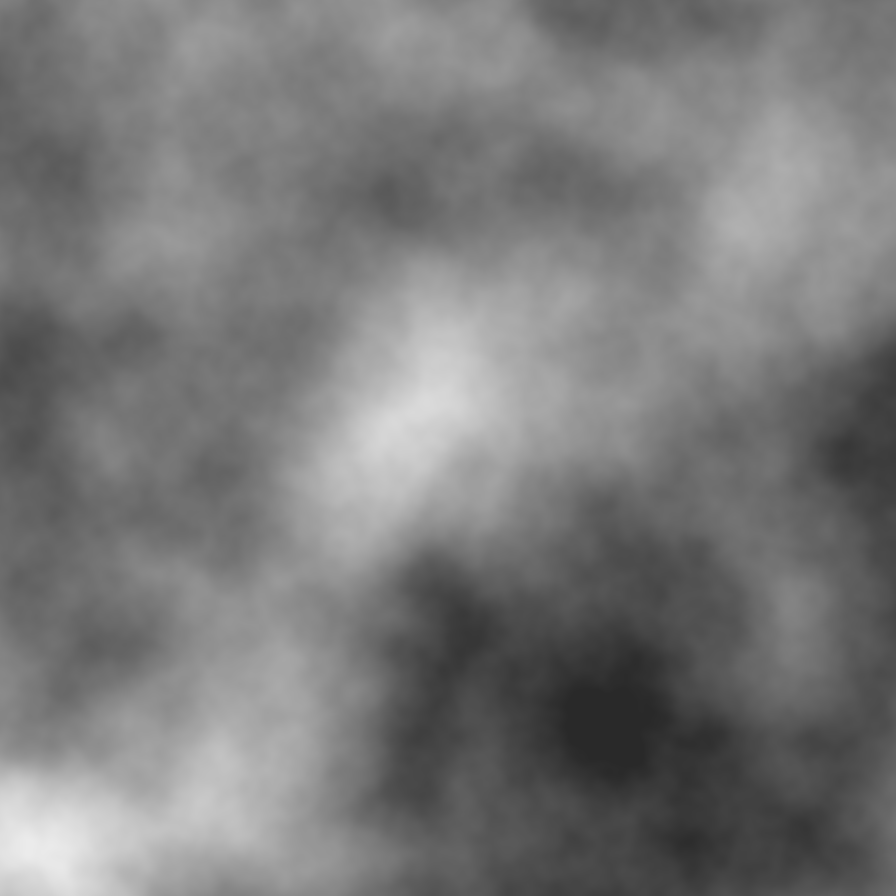
Give the GLSL for this texture, as a WebGL 2 fragment shader.

```glsl
#version 300 es
precision highp float;
// Soft grey smoke: broad light and dark masses broken up by fractal gradient noise.

uniform vec2 u_resolution;
out vec4 fragColor;

const float TAU = 6.28319;
const float BASE_GREY = 0.495;
const float BILLOW_SCALE = 4.0;
const float BILLOW_CONTRAST = 0.24;

// Unit gradient at a lattice cell
vec2 cellGradient(vec2 cell) {
    vec3 h = fract(cell.xyx * 0.1031);
    h += dot(h, h.yzx + 33.33);
    float angle = TAU * fract((h.x + h.y) * h.z);
    return vec2(cos(angle), sin(angle));
}

float gradientNoise(vec2 p) {
    vec2 cell = floor(p);
    vec2 f = p - cell;
    vec2 w = f * f * f * (f * (f * 6.0 - 15.0) + 10.0);
    vec2 right = vec2(1.0, 0.0);
    vec2 up = vec2(0.0, 1.0);
    float a = dot(cellGradient(cell), f);
    float b = dot(cellGradient(cell + right), f - right);
    float c = dot(cellGradient(cell + up), f - up);
    float d = dot(cellGradient(cell + 1.0), f - 1.0);
    return mix(mix(a, b, w.x), mix(c, d, w.x), w.y);
}

// Octaves are turned against each other to hide the lattice
float fractalNoise(vec2 p, int octaves) {
    mat2 turn = mat2(0.8, 0.6, -0.6, 0.8);
    float sum = 0.0;
    float amplitude = 1.0;
    for (int i = 0; i < octaves; i++) {
        sum += amplitude * gradientNoise(p);
        p = turn * p * 2.0 + 17.3;
        amplitude *= 0.5;
    }
    return sum;
}

// Elliptical mass, 1 at the centre and fading outwards
float softMass(vec2 p, vec2 centre, vec2 radius) {
    vec2 q = (p - centre) / radius;
    float d = dot(q, q);
    return exp(-d * sqrt(d));
}

// Streak around a line segment
float softStreak(vec2 p, vec2 from, vec2 to, float width) {
    vec2 along = to - from;
    float t = clamp(dot(p - from, along) / dot(along, along), 0.0, 1.0);
    float d = length(p - from - along * t) / width;
    return exp(-d * d);
}

// Large-scale light and shade
float broadTone(vec2 p) {
    float tone = BASE_GREY;
    tone -= 0.27 * softMass(p, vec2(0.70, 0.15), vec2(0.26, 0.24));
    tone -= 0.22 * softMass(p, vec2(1.01, 0.42), vec2(0.13, 0.23));
    tone -= 0.10 * softMass(p, vec2(0.49, 0.31), vec2(0.09, 0.13));
    tone -= 0.12 * softMass(p, vec2(0.22, 0.52), vec2(0.15, 0.14));
    tone -= 0.20 * softMass(p, vec2(0.71, 1.02), vec2(0.13, 0.08));
    tone += 0.33 * softMass(p, vec2(0.00, 0.02), vec2(0.14, 0.13));
    tone += 0.08 * softMass(p, vec2(0.72, 0.66), vec2(0.40, 0.22));
    tone += 0.16 * softStreak(p, vec2(0.17, 0.08), vec2(0.47, 0.52), 0.11);
    return tone;
}

void main() {
    vec2 uv = gl_FragCoord.xy / u_resolution;

    // Noise bends the masses so their outlines billow
    vec2 bend = vec2(fractalNoise(uv * 4.0 + 31.7, 4),
                     fractalNoise(uv * 4.0 + 58.2, 4));
    float tone = broadTone(uv + 0.07 * bend);

    tone += BILLOW_CONTRAST * fractalNoise(uv * BILLOW_SCALE + 7.4, 5);
    fragColor = vec4(vec3(clamp(tone, 0.16, 0.92)), 1.0);
}
```
